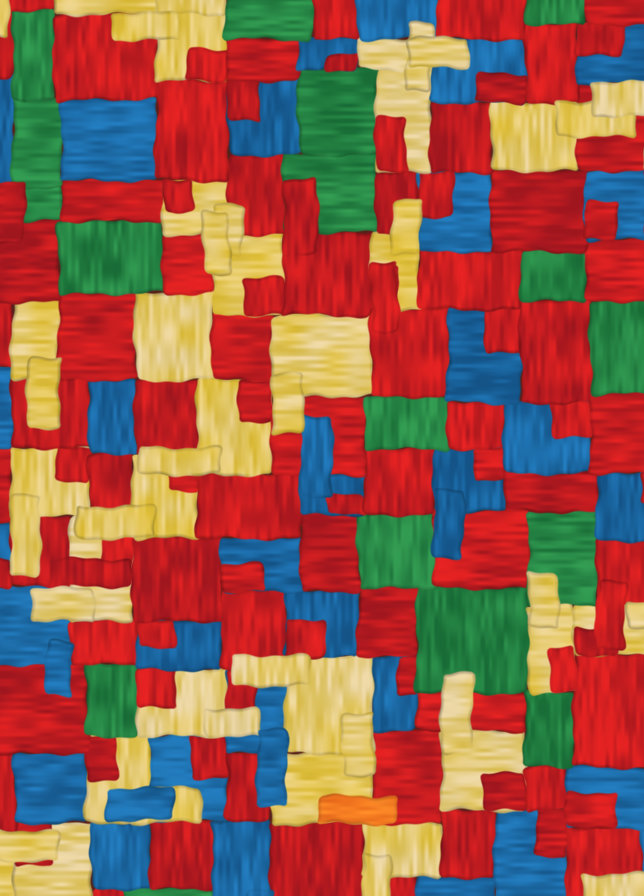
Give the GLSL for this pattern, as a Shadertoy shader.

```glsl
// Hand-painted patchwork of red, blue, yellow and green blocks with L-shaped arms
#define COLUMNS 8.8      // blocks across the canvas
#define JITTER 0.62      // irregularity of block sizes
#define WOBBLE 0.022     // unevenness of painted edges
#define TILT 0.035       // largest block rotation, radians
#define SOFTNESS 0.016   // edge blur in blocks
#define STREAKS 0.75     // brush streak strength
#define SEAM_SHADE 0.30  // darkening along block edges

const int RED = 0, BLUE = 1, YELLOW = 2, GREEN = 3, ORANGE = 4;

vec3 hash3(vec2 p) {
    vec3 q = fract(p.xyx * vec3(0.1031, 0.1030, 0.0973));
    q += dot(q, q.yxz + 33.33);
    return fract((q.xxy + q.yzz) * q.zyx);
}

float noise(vec2 p) {
    vec2 i = floor(p), f = fract(p);
    f = f * f * (3.0 - 2.0 * f);
    vec2 e = vec2(1, 0);
    return mix(mix(hash3(i).x, hash3(i + e).x, f.x),
               mix(hash3(i + e.yx).x, hash3(i + e.xx).x, f.x), f.y);
}

float isOdd(vec2 id) { return mod(id.x + id.y, 2.0); }

float offsetAt(vec2 v) { return (hash3(v + 50.0).x - 0.5) * JITTER; }

// Gap-free rectangles: grid vertices alternately carry a horizontal or vertical edge
void blockBounds(vec2 id, out vec2 lo, out vec2 hi) {
    float a = offsetAt(id), b = offsetAt(id + vec2(1, 0));
    float c = offsetAt(id + 1.0), d = offsetAt(id + vec2(0, 1));
    bool odd = isOdd(id) > 0.5;
    lo = id + (odd ? vec2(a, b) : vec2(d, a));
    hi = id + 1.0 + (odd ? vec2(c, d) : vec2(b, c));
}

int blockKind(vec2 id) {
    float h = hash3(id + 113.0).y;
    if (isOdd(id) < 0.5) return h < 0.84 ? RED : h < 0.93 ? YELLOW : GREEN;
    return h < 0.47 ? BLUE : h < 0.76 ? YELLOW : GREEN;
}

// Signed distance to a slightly tilted, wobbly box between two corners
float paintedBox(vec2 p, vec2 a, vec2 b, vec2 seed) {
    vec3 h = hash3(seed + 71.0);
    vec2 q = p - 0.5 * (a + b);
    float t = (h.x - 0.5) * 2.0 * TILT;
    q += t * vec2(-q.y, q.x);
    q += WOBBLE * (sin(q.yx * 6.0 + h.yz * 6.3) + 0.5 * sin(q.yx * 17.0 + h.zx * 6.3));
    vec2 e = abs(q) - 0.5 * abs(b - a) + 0.04;
    return length(max(e, 0.0)) + min(max(e.x, e.y), 0.0) - 0.055;
}

// Pigment with a tone per block and streaks along one brush direction
vec3 pigment(int kind, vec2 p, vec2 seed) {
    vec3 h = hash3(seed + 29.0);
    vec2 g = h.x < 0.5 ? p : p.yx;
    float streak = noise(g * vec2(3.5, 19.0) + h.yz * 40.0) - 0.5;
    float patchy = noise(p * 3.2 + h.zx * 40.0) - 0.5;
    float tone = clamp(0.25 + 0.5 * h.y + STREAKS * streak + 0.6 * patchy, 0.0, 1.0);
    vec3 c = mix(vec3(0.65, 0.09, 0.12), vec3(0.87, 0.13, 0.13), tone);
    if (kind == BLUE)   c = mix(vec3(0.08, 0.34, 0.55), vec3(0.13, 0.47, 0.72), tone);
    if (kind == YELLOW) c = mix(vec3(0.88, 0.75, 0.22), vec3(0.90, 0.82, 0.63), tone);
    if (kind == GREEN)  c = mix(vec3(0.10, 0.44, 0.22), vec3(0.19, 0.59, 0.31), tone);
    if (kind == ORANGE) c = mix(vec3(0.93, 0.40, 0.10), vec3(0.98, 0.56, 0.16), tone);
    return c * (1.0 + 0.10 * streak);
}

// Lays one box of paint over the colour so far
void lay(inout vec3 col, vec2 p, vec2 a, vec2 b, int kind, vec2 seed, vec2 edgeSeed) {
    float soft = max(SOFTNESS, 0.7 * COLUMNS / iResolution.x);
    float d = paintedBox(p, a, b, edgeSeed);
    if (d > soft) return;
    float shade = SEAM_SHADE * noise(p * 4.0 + seed) * (1.0 - smoothstep(0.0, 0.06, -d));
    col = mix(col, pigment(kind, p, seed) * (1.0 - shade), 1.0 - smoothstep(-soft, soft, d));
}

void mainImage(out vec4 fragColor, in vec2 fragCoord) {
    vec2 p = fragCoord / iResolution.x * COLUMNS + 20.0;
    vec2 home = floor(p), lo, hi;
    vec3 col = vec3(0.34, 0.13, 0.10);

    // Blocks, some with a red notch in one corner
    for (int k = 0; k < 9; k++) {
        vec2 id = home + vec2(k % 3, k / 3) - 1.0;
        blockBounds(id, lo, hi);
        int kind = blockKind(id);
        vec3 h = hash3(id + 7.0);
        lay(col, p, lo, hi, kind, id, id);
        if ((kind == BLUE && h.z < 0.75) || (kind == YELLOW && h.z < 0.55)) {
            vec2 side = step(0.5, h.xy);
            vec2 corner = mix(hi, lo, side);
            vec2 inner = mix(corner, mix(lo, hi, side), 0.42 + 0.16 * h.yx);
            lay(col, p, corner, inner, RED, id + 300.0, id + 300.0);
        }
    }

    // Arms reaching from block corners over the neighbours
    for (int k = 0; k < 25; k++) {
        vec2 id = home + vec2(k % 5, k / 5) - 2.0;
        blockBounds(id, lo, hi);
        int kind = blockKind(id);
        vec3 h = hash3(id + 7.0), r = hash3(id + 191.0);
        float chance = kind == YELLOW ? 0.85 : kind == BLUE ? 0.25 : kind == RED ? 0.22 : 0.0;
        if (r.x > chance) continue;
        vec2 side = step(0.5, h.xy), dir = side * 2.0 - 1.0;
        vec2 corner = mix(lo, hi, side);
        vec2 back = vec2(-0.3, -0.32 - 0.14 * r.y), reach = vec2(0.35 + 0.5 * r.z, 0.0);
        if (fract(r.y * 7.0) < 0.5) { back = back.yx; reach = reach.yx; }
        if (kind == RED && r.x < 0.06) kind = ORANGE;
        lay(col, p, corner + dir * back, corner + dir * reach, kind, id, id + 400.0);
    }
    fragColor = vec4(col, 1.0);
}
```
